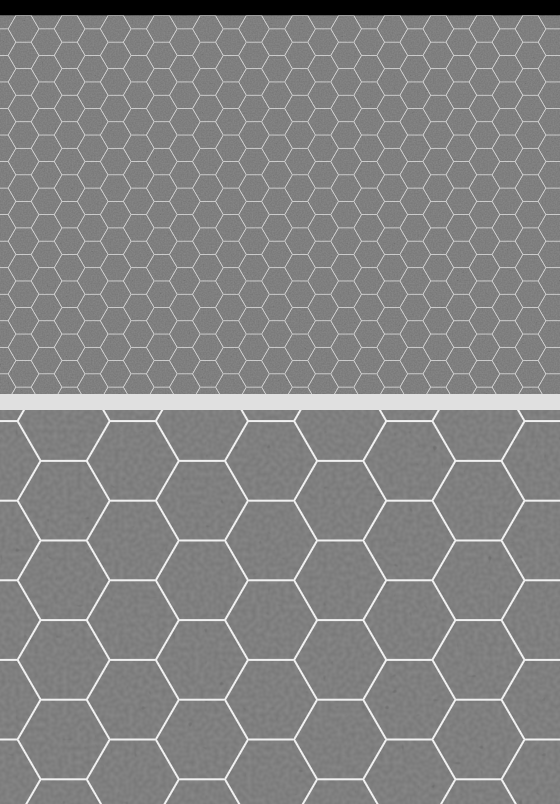
Top: the whole. Bottom: its middle third, enlarged.
Give the GLSL for this pattern, as a Shadertoy shader.

```glsl
// Thin pale hexagon grid on finely grained grey, below a plain black band.

// Lengths are fractions of the canvas height.
const vec2  CELL_PERIOD  = vec2(0.11698, 0.06735); // repeat across and down
const vec2  CELL_ORIGIN  = vec2(0.0597, 0.9267);   // centre of one hexagon
const float LINE_WIDTH   = 0.0017;
const float BAND_BOTTOM  = 0.9613;
const vec3  GROUND_COLOR = vec3(0.498);
const vec3  LINE_COLOR   = vec3(0.94);
const vec3  BAND_COLOR   = vec3(0.0);
const float GRAIN_SCALE  = 250.0;
const float GRAIN_AMOUNT = 0.045;
const float SPECK_SCALE  = 150.0;
const float SPECK_AMOUNT = 0.05;
const float SQRT3        = 1.7320508;

// Unit gradient vector for a lattice point.
vec2 hashGradient(vec2 cell) {
    uvec2 k = uvec2(ivec2(cell)) * uvec2(1597u, 3571u);
    uint h = (k.x ^ k.y) * 7919u;
    h = (h ^ (h >> 15)) * 40503u;
    h = (h ^ (h >> 13)) * 65599u;
    float angle = float((h >> 8) & 65535u) / 65536.0 * 6.28319;
    return vec2(cos(angle), sin(angle));
}

float gradientNoise(vec2 p) {
    vec2 i = floor(p), f = p - i;
    vec2 u = f * f * f * (f * (f * 6.0 - 15.0) + 10.0);
    vec2 e = vec2(1.0, 0.0);
    float a = dot(hashGradient(i), f);
    float b = dot(hashGradient(i + e.xy), f - e.xy);
    float c = dot(hashGradient(i + e.yx), f - e.yx);
    float d = dot(hashGradient(i + e.xx), f - e.xx);
    return mix(mix(a, b, u.x), mix(c, d, u.x), u.y);
}

// Distance to the nearest edge of flat-topped hexagons of height 1.
float hexEdgeDistance(vec2 p) {
    vec2 period = vec2(SQRT3, 1.0);
    vec2 a = mod(p, period) - 0.5 * period;
    vec2 b = mod(p - 0.5 * period, period) - 0.5 * period;
    vec2 q = abs(dot(a, a) < dot(b, b) ? a : b);
    return 0.5 - max(q.y, dot(q, vec2(0.5 * SQRT3, 0.5)));
}

// Share of a pixel covered by a line, also when it is thinner than the pixel.
float lineCoverage(float dist, float width, float pixel) {
    float near = max(dist - 0.5 * pixel, -0.5 * width);
    float far = min(dist + 0.5 * pixel, 0.5 * width);
    return clamp((far - near) / pixel, 0.0, 1.0);
}

void mainImage(out vec4 fragColor, in vec2 fragCoord) {
    float pixel = 1.0 / iResolution.y;
    vec2 p = fragCoord * pixel;

    // Grained ground with sparse faint dark specks
    float grain = gradientNoise(p * GRAIN_SCALE + 0.37);
    float speck = smoothstep(0.42, 0.65, gradientNoise(p * SPECK_SCALE + 71.3));
    vec3 color = GROUND_COLOR + GRAIN_AMOUNT * grain - SPECK_AMOUNT * speck;

    // Hexagon outlines
    vec2 cellPos = (p - CELL_ORIGIN) / CELL_PERIOD * vec2(SQRT3, 1.0);
    float edge = hexEdgeDistance(cellPos) * CELL_PERIOD.y;
    color = mix(color, LINE_COLOR, lineCoverage(edge, LINE_WIDTH, pixel));

    // Band along the top
    float band = clamp((p.y - BAND_BOTTOM) / pixel + 0.5, 0.0, 1.0);
    fragColor = vec4(mix(color, BAND_COLOR, band), 1.0);
}
```
